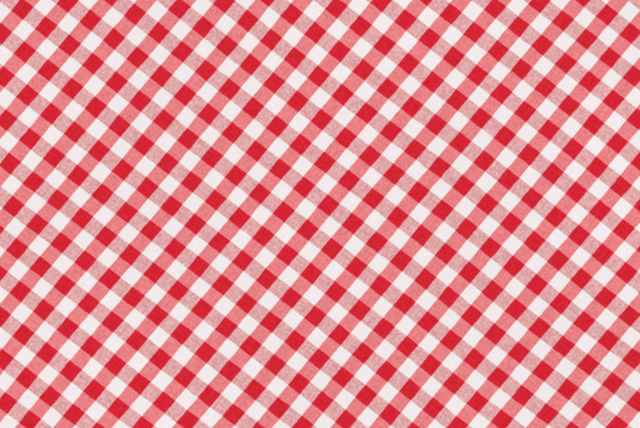
This texture is drawn by a Shadertoy shader. Its source:

```glsl
// Red and white gingham cloth laid on the diagonal, with a fine woven grain.

const vec3 WHITE = vec3(0.95, 0.915, 0.92);
const vec3 RED   = vec3(0.83, 0.145, 0.205);
const vec3 PINK  = vec3(0.91, 0.505, 0.515);
const vec3 DUSTY = vec3(0.88, 0.655, 0.66);

// Lattice of red checks, in units of the canvas height
const vec2 ANCHOR    = vec2(0.7207, 0.4629);
const vec2 STEP_DOWN = vec2(0.0559, -0.0430);
const vec2 STEP_UP   = vec2(0.0482, 0.0576);

vec2 hashGradient(vec2 cell) {
    vec3 q = fract(cell.xyx * vec3(0.1031, 0.1030, 0.0973));
    q += dot(q, q.yzx + 33.33);
    float angle = 6.2832 * fract((q.x + q.y) * q.z);
    return vec2(cos(angle), sin(angle));
}

// Gradient noise, roughly -0.7 to 0.7
float gradientNoise(vec2 p) {
    vec2 cell = floor(p), f = fract(p);
    vec2 w = f * f * f * (f * (f * 6.0 - 15.0) + 10.0);
    vec2 e = vec2(1.0, 0.0);
    float a = dot(hashGradient(cell), f);
    float b = dot(hashGradient(cell + e.xy), f - e.xy);
    float c = dot(hashGradient(cell + e.yx), f - e.yx);
    float d = dot(hashGradient(cell + e.xx), f - e.xx);
    return mix(mix(a, b, w.x), mix(c, d, w.x), w.y);
}

// Coverage of a half-period stripe centred on each integer
float stripe(float x, float blur) {
    float edge = abs(fract(x + 0.5) - 0.5) - 0.25;
    return 1.0 - smoothstep(-blur, blur, edge);
}

// Threads running along each axis, plus short slubs
float weaveGrain(vec2 p) {
    float warp = gradientNoise(p * vec2(9.3, 2.7));
    float weft = gradientNoise(p * vec2(2.9, 9.7) + 41.0);
    float slub = gradientNoise(p * 11.3 + 87.0);
    return 0.5 * (warp + weft) + 0.8 * slub;
}

void mainImage(out vec4 fragColor, in vec2 fragCoord) {
    vec2 uv = fragCoord / iResolution.y;

    // Position counted in checks along both stripe directions
    mat2 toLattice = inverse(mat2(STEP_DOWN, STEP_UP));
    vec2 lattice = toLattice * (uv - ANCHOR);
    vec2 blur = max(0.8 * fwidth(lattice), vec2(0.018));

    // Loose cloth drift and slightly uneven stripe edges
    vec2 drift = vec2(gradientNoise(uv * 2.3), gradientNoise(uv * 2.3 + 19.0));
    vec2 wobble = vec2(gradientNoise(lattice * 3.1), gradientNoise(lattice * 3.1 + 53.0));
    vec2 cloth = lattice + 0.08 * drift + 0.02 * wobble;

    // Crossing stripes: the two half tones differ slightly
    float warp = stripe(cloth.x, blur.x);
    float weft = stripe(cloth.y, blur.y);
    vec3 color = mix(mix(WHITE, DUSTY, weft), mix(PINK, RED, weft), warp);

    // Mixed threads speckle the half tones more than the solid checks
    float grain = weaveGrain(cloth);
    float dusty = weft * (1.0 - warp);
    float pink = warp * (1.0 - weft);
    float red = warp * weft;
    color += grain * (0.022 + 0.10 * dusty + 0.06 * pink + 0.02 * red)
           * mix(vec3(1.0), vec3(0.5, 1.0, 0.95), dusty + pink);

    // Gentle unevenness of the light
    color *= 1.0 + 0.02 * gradientNoise(uv * 1.7 + 7.0);
    fragColor = vec4(clamp(color, 0.0, 1.0), 1.0);
}
```
